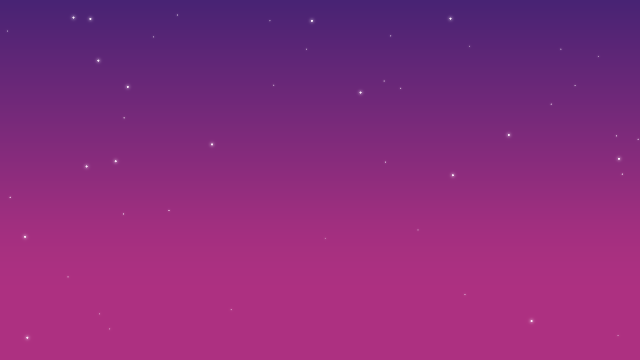
Reproduce this background procedurally as a Shadertoy shader.

```glsl
// Dusk sky: an indigo to magenta gradient sprinkled with small glowing stars.

#define SKY_TOP vec3(0.280, 0.137, 0.453)
#define SKY_LOW vec3(0.680, 0.190, 0.506)
#define STAR_COLOR vec3(1.0, 0.95, 1.0)
#define FADE_DEPTH 0.71   // share of the height over which the hue changes
#define FADE_SOFTNESS 0.2
#define STAR_COUNT 46
#define BRIGHT_EVERY 3    // one star in this many is bright
#define BRIGHT_RADIUS 0.0031
#define DIM_RADIUS 0.0019
#define EDGE_PULL 0.07    // thins the stars out near the centre
#define TOP_PULL 1.35     // gathers the stars towards the top
#define SEED 17.0

const float TAU = 6.2831853;

vec3 hash3(float n) {
    vec3 p = fract(vec3(n) * vec3(0.1031, 0.1030, 0.0973));
    p += dot(p, p.yzx + 33.33);
    return fract((p.xxy + p.yzz) * p.zyx);
}

float softMin(float a, float b, float k) {
    float h = max(k - abs(a - b), 0.0) / k;
    return min(a, b) - 0.25 * h * h * k;
}

vec3 skyColor(float depth) {
    return mix(SKY_TOP, SKY_LOW, softMin(depth / FADE_DEPTH, 1.0, FADE_SOFTNESS));
}

// Star centre in units of the canvas height
vec2 starCenter(vec3 rnd, float aspect) {
    float x = rnd.x - EDGE_PULL * sin(TAU * rnd.x);
    float y = 1.0 - (0.04 + 0.91 * pow(rnd.y, TOP_PULL));
    return vec2(x * aspect, y);
}

// Coverage of a disc with a faint halo
float starLight(float dist, float radius, float halo, float pixel) {
    float core = 1.0 - smoothstep(radius - 0.5 * pixel, radius + 0.5 * pixel, dist);
    float spread = dist / (2.2 * radius);
    return max(core, halo * exp(-spread * spread));
}

void mainImage(out vec4 fragColor, in vec2 fragCoord) {
    float pixel = 1.0 / iResolution.y;
    vec2 pos = fragCoord * pixel;
    float aspect = iResolution.x * pixel;
    vec3 color = skyColor(1.0 - pos.y);

    // Scattered stars
    for (int i = 0; i < STAR_COUNT; i++) {
        vec3 rnd = hash3(float(i) + SEED);
        bool bright = i % BRIGHT_EVERY == 0;
        float radius = bright ? BRIGHT_RADIUS : DIM_RADIUS;
        float opacity = bright ? 0.95 : mix(0.35, 0.75, rnd.z);
        float halo = bright ? 0.3 : 0.15;
        float dist = length(pos - starCenter(rnd, aspect));
        color = mix(color, STAR_COLOR, opacity * starLight(dist, radius, halo, pixel));
    }

    fragColor = vec4(color, 1.0);
}
```
